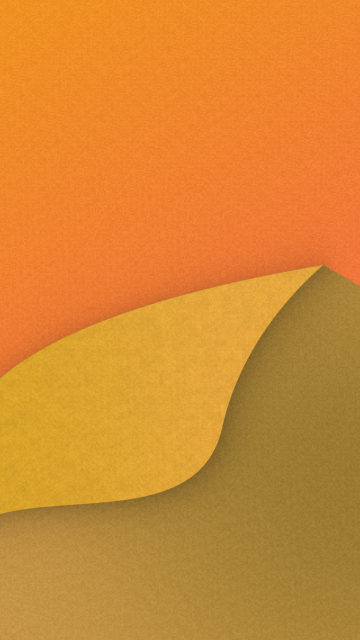
Give the GLSL for this background, as a Shadertoy shader.

```glsl
// Grainy paper-cut dunes: a golden curved leaf over a brown hill under an orange sky.

float hash(vec2 p) {
    return fract(sin(dot(p, vec2(127.1, 311.7))) * 43758.5453);
}

float valueNoise(vec2 p) {
    vec2 cell = floor(p), f = fract(p);
    f = f * f * (3.0 - 2.0 * f);
    return mix(mix(hash(cell), hash(cell + vec2(1, 0)), f.x),
               mix(hash(cell + vec2(0, 1)), hash(cell + vec2(1, 1)), f.x), f.y);
}

vec2 bezier(vec2 a, vec2 b, vec2 c, vec2 d, float t) {
    float s = 1.0 - t;
    return s * s * s * a + 3.0 * s * s * t * b + 3.0 * s * t * t * c + t * t * t * d;
}

// Signed distance to a cubic curve, positive on the left of its direction
float curveDistance(vec2 p, vec2 a, vec2 b, vec2 c, vec2 d) {
    float nearest = 1e3, side = 1.0;
    vec2 start = a;
    for (int i = 1; i <= 28; i++) {
        vec2 end = bezier(a, b, c, d, float(i) / 28.0);
        vec2 along = end - start, rel = p - start;
        float dist = length(rel - along * clamp(dot(rel, along) / dot(along, along), 0.0, 1.0));
        if (dist < nearest) {
            nearest = dist;
            side = along.x * rel.y - along.y * rel.x < 0.0 ? -1.0 : 1.0;
        }
        start = end;
    }
    return nearest * side;
}

void mainImage(out vec4 fragColor, in vec2 fragCoord) {
    // Canvas width is one unit, height is 16/9
    vec2 p = fragCoord / iResolution.xy * vec2(1.0, 16.0 / 9.0);
    float edge = 0.8 / iResolution.x;
    vec2 peak = vec2(0.898, 1.042), bend = vec2(0.620, 0.602);

    // Ridge and right slope bound the hill
    float ridge = curveDistance(p, vec2(0.0, 0.727), vec2(0.157, 0.862), vec2(0.456, 0.967), peak);
    float slope = dot(p - peak, normalize(vec2(0.569, 1.0)));
    float hill = max(ridge, slope);

    // S-shaped fold bounds the leaf from below
    float upperFold = curveDistance(p, bend, vec2(0.657, 0.757), vec2(0.750, 0.912), peak);
    float lowerFold = curveDistance(p, vec2(0.0, 0.350), vec2(0.220, 0.407), vec2(0.569, 0.324), bend);
    float fold = abs(upperFold) < abs(lowerFold) ? -upperFold : -lowerFold;
    float leaf = max(hill, fold);

    // Sky, with a soft shadow above the ridge
    float warmth = clamp(0.38 * p.x + 0.75 * (1.778 - p.y), 0.0, 1.0);
    vec3 sky = mix(vec3(0.935, 0.575, 0.13), vec3(0.945, 0.455, 0.235), warmth);
    sky *= 1.0 - 0.13 * exp(-max(leaf, 0.0) / 0.04) * smoothstep(1.0, 0.85, p.x);

    // Brown hill, darkest at the right, shaded under the fold
    float lightness = smoothstep(0.0, 1.05, length(p - vec2(1.0, 0.45)));
    vec3 ground = mix(vec3(0.60, 0.48, 0.19), vec3(0.77, 0.58, 0.27), lightness);
    ground *= 1.0 - 0.24 * exp(-max(fold, 0.0) / 0.05);

    // Golden leaf with faint paper mottling
    vec3 gold = mix(vec3(0.845, 0.635, 0.165), vec3(0.895, 0.65, 0.24), smoothstep(0.0, 0.75, p.x + 0.2 * (p.y - 0.6)));
    gold *= 1.0 + 0.035 * (valueNoise(p * 45.0) + valueNoise(p * 110.0) - 1.0);

    vec3 color = mix(sky, ground, smoothstep(edge, -edge, hill));
    color = mix(color, gold, smoothstep(edge, -edge, leaf));

    // Fine grain
    color += 0.045 * (valueNoise(p * 230.0) - 0.5) + 0.02 * (hash(floor(p * 288.0)) - 0.5);
    fragColor = vec4(color, 1.0);
}
```
